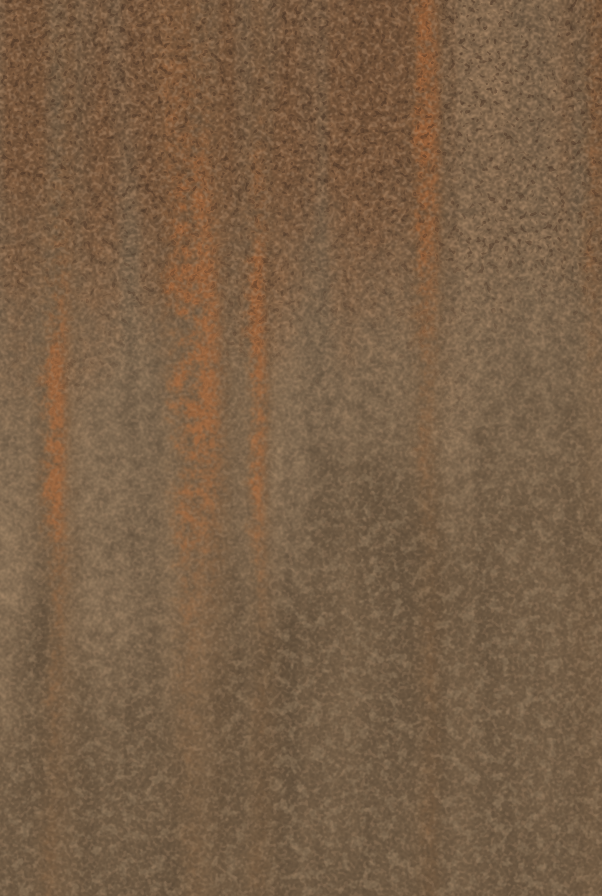
This texture is drawn by a Shadertoy shader. Its source:

```glsl
vec2 gradientAt(vec2 cell) {
    vec3 h = fract(cell.xyx * vec3(0.1031, 0.1030, 0.0973));
    h += dot(h, h.yzx + 33.33);
    float angle = 6.2832 * fract((h.x + h.y) * h.z);
    return vec2(cos(angle), sin(angle));
}

float gradientNoise(vec2 p) {
    vec2 i = floor(p), f = p - i;
    vec2 w = f * f * f * (f * (f * 6.0 - 15.0) + 10.0);
    vec2 e = vec2(0.0, 1.0);
    float low = mix(dot(gradientAt(i), f), dot(gradientAt(i + e.yx), f - e.yx), w.x);
    float high = mix(dot(gradientAt(i + e.xy), f - e.xy), dot(gradientAt(i + e.yy), f - e.yy), w.x);
    return 1.4 * mix(low, high, w.y);
}

// Octaves are turned against each other to hide the lattice
float clouds(vec2 p, int octaves) {
    float sum = 0.0, gain = 0.6;
    for (int i = 0; i < octaves; i++) {
        sum += gain * gradientNoise(p);
        p = mat2(1.6, 1.2, -1.2, 1.6) * p + 17.3;
        gain *= 0.6;
    }
    return sum;
}

// Rust runs: x, half width, height of the brightest part, strength
float rustRuns(vec2 uv, float ragged) {
    vec4 runs[5] = vec4[5](
        vec4(0.095, 0.032, 0.52, 0.50),
        vec4(0.330, 0.048, 0.63, 0.55),
        vec4(0.432, 0.024, 0.59, 0.48),
        vec4(0.710, 0.024, 0.86, 0.54),
        vec4(0.985, 0.030, 0.86, 0.30));
    float total = 0.0;
    for (int i = 0; i < 5; i++) {
        vec4 r = runs[i];
        float across = (uv.x - r.x) / r.y + 0.5 * ragged;
        float along = (uv.y - r.z) / 0.24;
        total += r.w * exp(-across * across) * mix(0.36, 1.0, exp(-along * along));
    }
    return total;
}

void mainImage(out vec4 fragColor, in vec2 fragCoord) {
    vec2 uv = fragCoord / iResolution.xy;
    vec2 p = fragCoord / iResolution.y;
    vec2 turned = mat2(0.8, 0.6, -0.6, 0.8) * p;

    float column = gradientNoise(vec2(p.x * 24.0, p.y * 1.5 + 3.0));
    float stripe = gradientNoise(vec2(p.x * 55.0 + 8.0, p.y * 2.5));
    float cloud = clouds(p * 9.0, 4);
    float blotch = clouds(turned * 72.0 + 3.0, 3);
    float grit = clouds(turned * 135.0 + 41.0, 2);
    float grain = gradientNoise(turned * 235.0 + 5.0);

    // Zones: rusted top, pale middle, dark foot
    float panel = smoothstep(0.73, 0.77, uv.x) * (1.0 - smoothstep(0.92, 0.96, uv.x));
    float level = uv.y + 0.08 * column + 0.10 * cloud + 0.05 * blotch;
    float rust = smoothstep(0.52, 0.86, level) * (1.0 - 0.7 * panel);
    rust *= clamp(0.9 + 0.9 * column + 0.5 * stripe, 0.0, 1.0);
    float footTop = mix(0.27, 0.52, smoothstep(0.40, 0.62, uv.x));
    float foot = 1.0 - smoothstep(footTop - 0.16, footTop + 0.12, level);

    vec3 color = mix(vec3(0.500, 0.412, 0.315), vec3(0.455, 0.330, 0.228), rust);
    color = mix(color, vec3(0.425, 0.345, 0.258), foot);
    color *= 1.0 + 0.07 * column + 0.06 * stripe + 0.06 * cloud;

    // Soft pale blotches, strongest on the foot
    float spots = smoothstep(-0.08, 0.46, blotch);
    color = mix(color, vec3(0.545, 0.455, 0.350), 0.64 * foot * spots);
    color *= 1.0 + 0.17 * (1.0 - foot) * blotch;

    // Orange runs fading into brown stains, broken up by the grain
    float runs = rustRuns(uv, column + cloud + 0.7 * blotch);
    runs *= 1.0 + 0.5 * cloud + 0.5 * blotch + 0.3 * grit;
    vec3 stain = mix(vec3(0.46, 0.345, 0.235), vec3(0.630, 0.390, 0.225), smoothstep(0.1, 0.6, runs));
    stain *= 1.0 + 0.18 * grit;
    color = mix(color, stain, clamp(1.35 * runs, 0.0, 0.75));

    // Dark pits and light grit, densest near the top
    float upper = smoothstep(0.48, 0.84, uv.y + 0.12 * cloud);
    float pits = smoothstep(0.14, 0.50, grit + 0.25 * grain + 0.15 * cloud);
    color = mix(color, vec3(0.26, 0.185, 0.135), pits * mix(0.08, 0.54, upper));
    float chips = smoothstep(0.02, 0.42, -grit + 0.3 * grain);
    color = mix(color, vec3(0.60, 0.475, 0.365), chips * mix(0.24, 0.36, upper));
    color *= 1.0 + mix(0.10, 0.17, upper) * grain;

    fragColor = vec4(color, 1.0);
}
```
